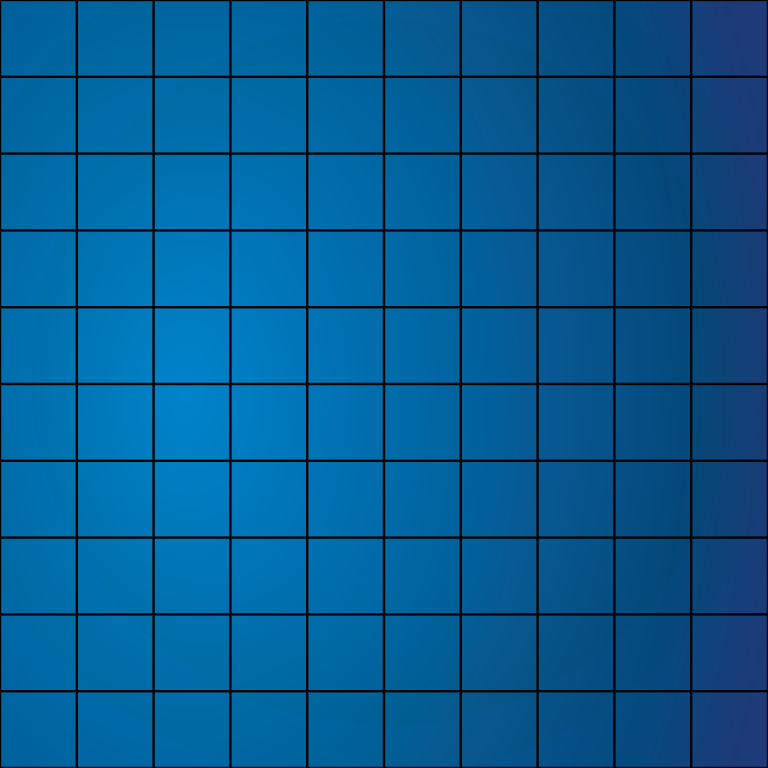
This pattern is drawn by a Shadertoy shader. Its source:

```glsl
// Ten by ten grid of thin black lines over a blue radial glow with faint discs.

// Glow from bright azure at the centre to indigo at the far side
vec3 glowColor(float r) {
    vec3 c = mix(vec3(0.0, 0.515, 0.795), vec3(0.0, 0.38, 0.61), clamp(r / 0.39, 0.0, 1.0));
    c = mix(c, vec3(0.03, 0.35, 0.58), smoothstep(0.38, 0.47, r));
    c = mix(c, vec3(0.015, 0.29, 0.50), clamp((r - 0.46) / 0.19, 0.0, 1.0));
    return mix(c, vec3(0.11, 0.23, 0.47), smoothstep(0.64, 0.80, r));
}

// Coverage of a soft-edged disc whose shade fades towards its middle
float rimShade(vec2 p, vec2 center, float radius, float pixel) {
    float d = length(p - center) - radius;
    return smoothstep(pixel, -pixel, d) * smoothstep(-0.22, 0.0, d);
}

void mainImage(out vec4 fragColor, in vec2 fragCoord) {
    vec2 uv = fragCoord / iResolution.xy;
    float pixel = 1.0 / min(iResolution.x, iResolution.y);

    // Vertically stretched glow, left of centre
    vec3 color = glowColor(length((uv - vec2(0.24, 0.485)) * vec2(1.0, 0.66)));

    // Faint overlapping discs
    float shade = rimShade(uv, vec2(0.50, 0.515), 0.46, pixel)
                + rimShade(uv, vec2(0.47, 0.54), 0.56, pixel);
    color *= 1.0 - vec3(0.0, 0.012, 0.03) * shade;

    // Grid lines, including the outer border
    vec2 toLine = abs(fract(uv * 10.0 + 0.5) - 0.5) / 10.0;
    float d = min(toLine.x, toLine.y) - 0.00155;
    float line = clamp(0.5 - d / pixel, 0.0, 1.0);
    color = mix(color, vec3(0.0, 0.008, 0.015), line);

    fragColor = vec4(color, 1.0);
}
```
